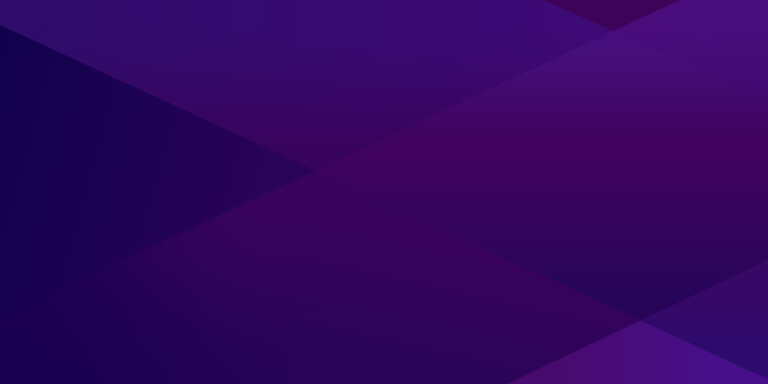
Write a Shadertoy shader that draws this background.

```glsl
// Soft coverage of the area above the line through a point with a slope
float above(vec2 p, vec2 origin, float slope) {
    float d = (p.y - origin.y - slope * (p.x - origin.x)) / sqrt(1.0 + slope * slope);
    float soft = 0.8 / iResolution.y;
    return smoothstep(-soft, soft, d);
}

void mainImage(out vec4 fragColor, in vec2 fragCoord) {
    vec2 p = fragCoord / iResolution.xy * vec2(2.0, 1.0);

    // Four diagonals that divide the canvas
    float overFall = above(p, vec2(0.0, 0.935), -0.4615);
    float overRise = above(p, vec2(1.771, 1.0), 0.467);
    float overLowRise = above(p, vec2(1.32, 0.0), 0.475);
    float overHighFall = above(p, vec2(1.414, 1.0), -0.44);

    // Upper band: plum at the centre, indigo along the top
    vec3 indigo = mix(vec3(0.18, 0.05, 0.42), vec3(0.24, 0.04, 0.46), p.x / 1.4);
    vec3 upper = mix(vec3(0.22, 0.01, 0.36), indigo, smoothstep(0.55, 0.95, p.y));
    upper = mix(upper, vec3(0.24, 0.01, 0.35), overHighFall);

    // Right panel: violet, magenta, then navy downwards
    vec3 right = mix(vec3(0.15, 0.02, 0.35), vec3(0.21, 0.015, 0.36), smoothstep(0.2, 0.46, p.y));
    right = mix(right, vec3(0.25, 0.01, 0.37), smoothstep(0.43, 0.61, p.y));
    right = mix(right, vec3(0.27, 0.055, 0.48), smoothstep(0.6, 0.89, p.y));
    vec3 corner = mix(vec3(0.26, 0.03, 0.45), vec3(0.29, 0.055, 0.49), smoothstep(0.75, 1.0, p.y));
    right = mix(right, corner, overHighFall * (1.0 - 0.5 * smoothstep(1.6, 2.0, p.x)));

    // Left wedge and the floor below it
    vec3 wedge = mix(vec3(0.065, 0.005, 0.30), vec3(0.16, 0.01, 0.345),
                     clamp(p.x / 0.8 + 0.35 * (0.93 - p.y), 0.0, 1.0));
    vec3 ground = mix(vec3(0.10, 0.0, 0.315), vec3(0.155, 0.015, 0.345), smoothstep(0.0, 0.9, p.x));
    vec3 glow = mix(vec3(0.12, 0.005, 0.32), vec3(0.22, 0.012, 0.355), smoothstep(0.0, 0.7, p.x));
    ground = mix(ground, glow, smoothstep(0.0, 0.5, p.y + 0.22 * max(p.x - 0.8, 0.0)));

    vec3 color = mix(mix(ground, wedge, overRise), mix(right, upper, overRise), overFall);

    // Bright lower triangle and the side triangle
    vec3 lower = mix(vec3(0.28, 0.04, 0.43), vec3(0.28, 0.06, 0.54), smoothstep(1.35, 1.95, p.x));
    vec3 side = mix(vec3(0.18, 0.04, 0.43), vec3(0.22, 0.03, 0.40), smoothstep(0.05, 0.3, p.y));
    color = mix(mix(lower, side, overFall), color, overLowRise);

    fragColor = vec4(color, 1.0);
}
```
